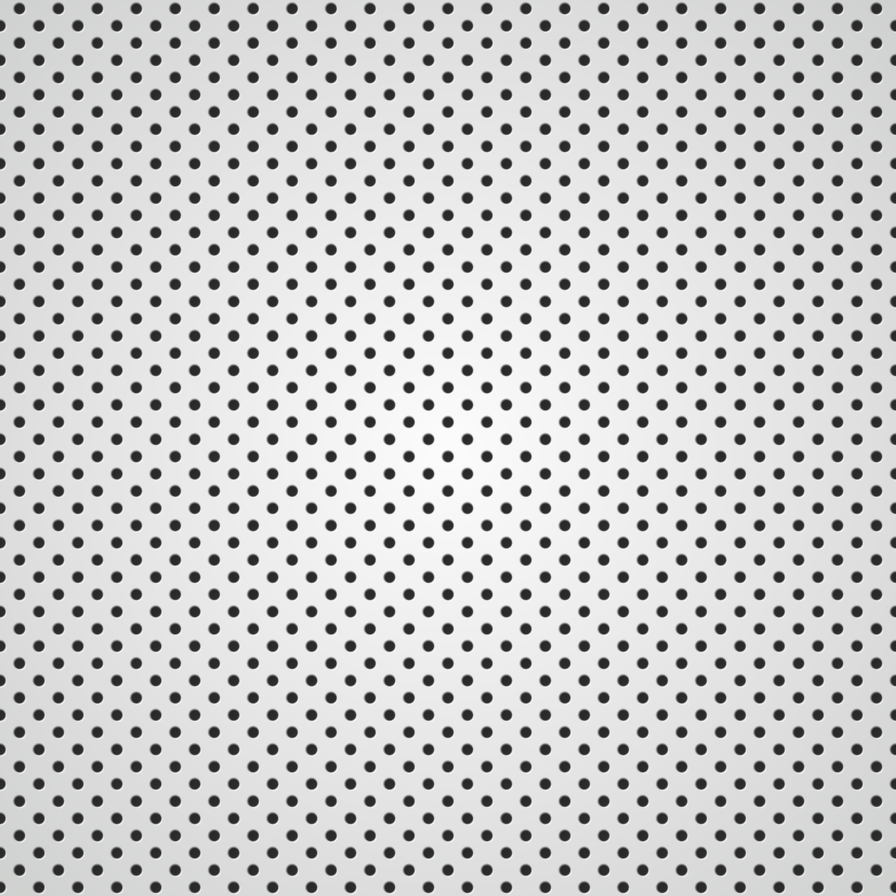
This pattern is drawn by a three.js fragment shader. Its source:

```glsl
// Perforated pale metal sheet: staggered dark round holes with lit lower-right rims
#define REPEATS vec2(23.0, 26.0)
#define HOLE_RADIUS 0.0063
#define EDGE_SOFT 0.0012
#define SHADE_SOFT 0.0019
#define RIM_SHIFT vec2(0.0010, -0.0013)
#define RIM_STRENGTH 0.85
#define HOLE_COLOR vec3(0.165)
#define GLOW_COLOR vec3(0.988)
#define SHEET_COLOR vec3(0.862, 0.867, 0.863)
#define GLOW_RADIUS 0.5

varying vec2 vUv;

// Offset in canvas units from the nearest hole of one rectangular lattice
vec2 latticeOffset(vec2 uv, vec2 firstHole) {
  return (fract(uv * REPEATS - firstHole + 0.5) - 0.5) / REPEATS;
}

// Two lattices, shifted by half a cell, form the stagger
vec2 nearestHole(vec2 uv) {
  vec2 a = latticeOffset(uv, vec2(0.0, 0.25));
  vec2 b = latticeOffset(uv, vec2(0.5, 0.75));
  return dot(a, a) < dot(b, b) ? a : b;
}

float disc(vec2 offset, float radius, float softness) {
  return 1.0 - smoothstep(-softness, softness, length(offset) - radius);
}

void main() {
  // Sheet lit from its middle, mirrored about both axes so the edges meet
  float fromCenter = length(vUv - 0.5);
  vec3 color = mix(GLOW_COLOR, SHEET_COLOR, fromCenter / GLOW_RADIUS);

  // Bright bevel peeking out below and to the right of each hole
  vec2 offset = nearestHole(vUv);
  float rim = disc(offset - RIM_SHIFT, HOLE_RADIUS, EDGE_SOFT);
  color = mix(color, vec3(1.0), rim * RIM_STRENGTH);

  // Hole: crisp at the lower right, softer at the shaded upper left
  float upperLeft = dot(offset, normalize(vec2(-1.0, 1.0))) / HOLE_RADIUS;
  float softness = mix(EDGE_SOFT, SHADE_SOFT, smoothstep(-0.5, 0.8, upperLeft));
  float hole = disc(offset, HOLE_RADIUS, softness);
  vec3 inside = HOLE_COLOR - 0.015 * clamp(upperLeft, -1.0, 1.0);
  color = mix(color, inside, hole);

  gl_FragColor = vec4(color, 1.0);
}
```
